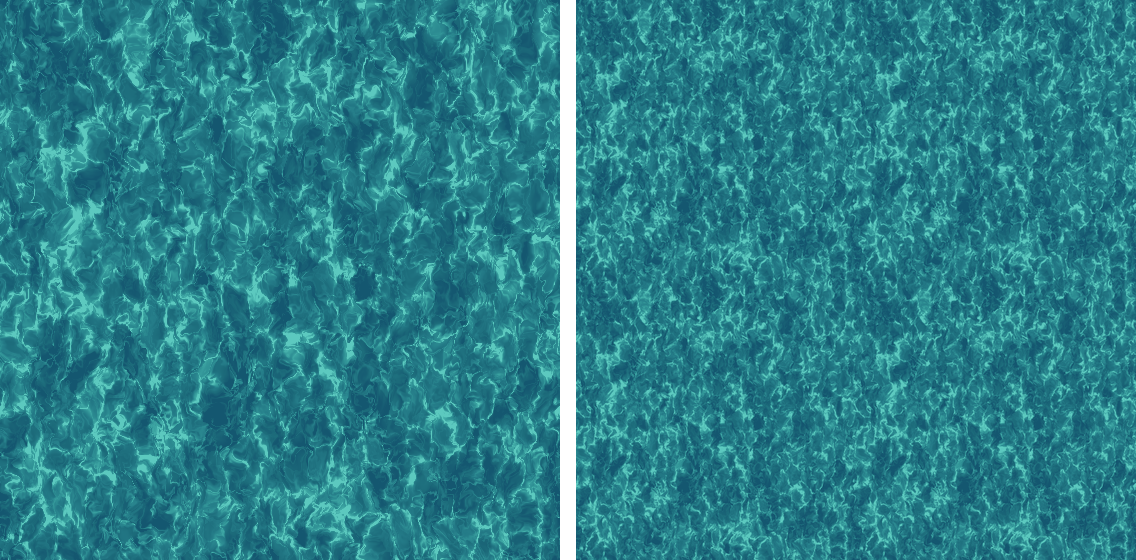
Left: one tile. Right: repeated 2 by 2.
This texture is drawn by a WebGL 1 fragment shader. Its source:

```glsl
precision highp float;
// Teal water-like marble: dark upright patches parted by pale, ragged veins.
// Wrapping noise bends a wrapping cell pattern; cell borders become veins and
// the summed tone is looked up in a six-step colour ramp.

uniform vec2 u_resolution;

float hash(vec2 p, float seed) {
  return fract(sin(dot(p, vec2(127.1, 311.7)) + seed * 74.7) * 43758.5453);
}

// Value noise that repeats after a whole number of lattice cells.
float noise(vec2 uv, vec2 period, float seed) {
  vec2 p = uv * period;
  vec2 i = floor(p);
  vec2 f = p - i;
  f = f * f * (3.0 - 2.0 * f);
  vec2 lo = mod(i, period);
  vec2 hi = mod(i + 1.0, period);
  float bottom = mix(hash(lo, seed), hash(vec2(hi.x, lo.y), seed), f.x);
  float top = mix(hash(vec2(lo.x, hi.y), seed), hash(hi, seed), f.x);
  return mix(bottom, top, f.y);
}

float fbm(vec2 uv, vec2 period, float seed) {
  float sum = 0.0;
  float weight = 0.5;
  for (int octave = 0; octave < 3; octave++) {
    sum += weight * noise(uv, period, seed);
    period *= 2.0;
    weight *= 0.5;
    seed += 3.0;
  }
  return sum / 0.875;
}

vec2 warp(vec2 uv, vec2 period, float amount, float seed) {
  vec2 shift = vec2(fbm(uv, period, seed), fbm(uv, period, seed + 17.0));
  return uv + amount * (shift - 0.5);
}

// x: gap between the two nearest cell points, y: random tone of the cell.
vec2 cells(vec2 uv, vec2 period, float seed) {
  vec2 p = uv * period;
  vec2 base = floor(p);
  float nearest = 9.0;
  float second = 9.0;
  float tone = 0.0;
  for (int y = -1; y <= 1; y++) {
    for (int x = -1; x <= 1; x++) {
      vec2 cell = base + vec2(float(x), float(y));
      vec2 id = mod(cell, period);
      vec2 point = cell + vec2(hash(id, seed), hash(id, seed + 1.0));
      float d = distance(p, point);
      if (d < nearest) {
        second = nearest;
        nearest = d;
        tone = hash(id, seed + 2.0);
      } else {
        second = min(second, d);
      }
    }
  }
  return vec2(second - nearest, tone);
}

// Thin bright line along the middle level of a noise field.
float filament(vec2 uv, vec2 period, float width, float seed) {
  float level = abs(fbm(uv, period, seed) - 0.5);
  return 1.0 - smoothstep(0.0, width, level);
}

vec3 ramp(float tone) {
  float t = clamp(tone, 0.0, 1.0) * 5.0;
  vec3 color = mix(vec3(0.08, 0.34, 0.44), vec3(0.11, 0.42, 0.48), clamp(t, 0.0, 1.0));
  color = mix(color, vec3(0.14, 0.48, 0.53), clamp(t - 1.0, 0.0, 1.0));
  color = mix(color, vec3(0.18, 0.56, 0.58), clamp(t - 2.0, 0.0, 1.0));
  color = mix(color, vec3(0.24, 0.65, 0.64), clamp(t - 3.0, 0.0, 1.0));
  return mix(color, vec3(0.36, 0.79, 0.75), clamp(t - 4.0, 0.0, 1.0));
}

void main() {
  vec2 uv = gl_FragCoord.xy / u_resolution;

  // Broad bends first, then small ragged ones.
  vec2 bent = warp(uv, vec2(22.0, 16.0), 0.035, 1.0);
  vec2 ragged = warp(bent, vec2(72.0, 54.0), 0.025, 40.0);

  // Flat patches with soft clouds and upright streaks.
  vec2 cell = cells(ragged, vec2(27.0, 15.0), 5.0);
  float clouds = fbm(bent, vec2(26.0, 15.0), 60.0) - 0.5;
  float streaks = fbm(ragged, vec2(72.0, 30.0), 80.0) - 0.5;
  float tone = 0.17 + 0.24 * (cell.y - 0.5) + 0.4 * clouds + 0.55 * streaks;

  // Veins fade in and out along the cell borders.
  float strength = smoothstep(0.2, 0.7, noise(bent, vec2(32.0, 18.0), 90.0));
  float vein = exp(-4.2 * cell.x);
  tone += vein * mix(0.15, 0.8, strength);

  // Fine curled lines gather near the veins.
  float curls = filament(ragged, vec2(38.0, 22.0), 0.075, 110.0);
  float ripples = filament(ragged, vec2(84.0, 58.0), 0.12, 130.0);
  tone += curls * mix(0.12, 0.5, vein) + (ripples - 0.4) * mix(0.08, 0.65, vein);

  gl_FragColor = vec4(ramp(tone), 1.0);
}
```
